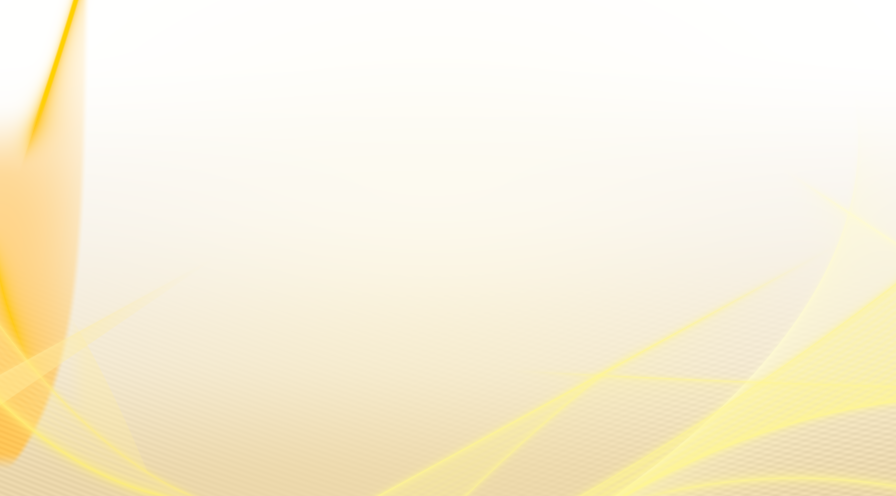
Reproduce this background procedurally as a Shadertoy shader.

```glsl
// Signed distance above a parabolic arc running from a to b
float arc(vec2 p, vec2 a, vec2 b, float bend) {
    float span = b.x - a.x;
    float t = (p.x - a.x) / span;
    float height = mix(a.y, b.y, t) + 4.0 * bend * t * (1.0 - t);
    float slope = (b.y - a.y + 4.0 * bend * (1.0 - 2.0 * t)) / span;
    return (p.y - height) / sqrt(1.0 + slope * slope);
}

// Crisp on the side d = 0, fading out over the given width
float veil(float d, float width) {
    return smoothstep(-0.002, 0.002, d) * exp(-max(d, 0.0) / width);
}

float glow(float d, float width) {
    return exp(-abs(d) / width);
}

// Filled area below one edge and above another
float band(float upper, float lower) {
    return smoothstep(0.002, -0.002, upper) * smoothstep(-0.002, 0.002, lower);
}

// Fine strands running parallel to an edge
float strands(float d) {
    return 0.85 + 0.15 * sin(520.0 * d);
}

vec3 backdrop(vec2 p) {
    vec3 col = mix(vec3(0.915, 0.835, 0.665), vec3(0.947, 0.903, 0.815), smoothstep(0.0, 0.3, p.y));
    col = mix(col, vec3(0.965, 0.945, 0.915), smoothstep(0.2, 0.58, p.y));
    col = mix(col, vec3(1.0), smoothstep(0.46, 0.9, p.y));
    vec2 q = (p - vec2(0.87, 0.42)) / vec2(0.62, 0.48);
    vec3 warm = mix(vec3(0.945, 0.865, 0.675), vec3(0.965, 0.92, 0.79), smoothstep(0.0, 0.28, p.y));
    warm = mix(warm, vec3(0.996, 0.985, 0.94), smoothstep(0.15, 0.64, p.y));
    return mix(col, warm, 0.9 * exp(-dot(q, q)));
}

// Fine woven threads, strongest in the lower corners
float mesh(vec2 p) {
    float fall = sin(560.0 * (p.y + 0.4 * p.x - 0.06 * p.x * p.x));
    float rise = sin(500.0 * (p.y - 0.65 * p.x + 0.08 * p.x * p.x));
    float corner = smoothstep(0.2, 0.8, abs(p.x - 0.8));
    float weave = fall + 0.8 * rise * smoothstep(0.5, 1.2, p.x);
    return weave * smoothstep(0.5, 0.05, p.y) * (0.3 + 0.7 * corner);
}

vec3 orangeSail(vec3 col, vec2 p) {
    float rim = 0.177 * (1.0 - exp(-5.0 * (p.y - 0.03)));
    float fold = arc(p.yx, vec2(0.6, 0.02), vec2(1.0, 0.153), 0.003);
    float inside = smoothstep(0.006, -0.01, p.x - rim) * smoothstep(0.05, 0.09, p.y);
    float side = mix(smoothstep(-0.004, 0.004, fold), 1.0, smoothstep(0.8, 0.64, p.y));
    float body = inside * side * smoothstep(1.1, 0.5, p.y);
    float across = clamp(p.x / 0.177, 0.0, 1.0);
    vec3 amber = mix(vec3(1.0, 0.77, 0.33), vec3(1.0, 0.83, 0.53), smoothstep(0.1, 0.55, p.y));
    col = mix(col, amber, body * mix(0.98, 0.35, across * across));

    // Golden crease with a crisp core and a soft shadow
    float crease = smoothstep(0.66, 0.76, p.y);
    float thickness = mix(0.014, 0.006, smoothstep(0.7, 0.9, p.y));
    col = mix(col, vec3(1.0, 0.8, 0.34), 0.5 * inside * crease * veil(fold, 0.03));
    col = mix(col, vec3(1.0, 0.77, 0.1), crease * glow(fold, thickness));
    float core = smoothstep(0.007, 0.002, abs(fold)) * smoothstep(0.72, 0.82, p.y);
    col = mix(col, vec3(1.0, 0.82, 0.0), core);

    // Second crease at the left border
    float streak = arc(p.yx, vec2(0.28, 0.055), vec2(0.46, -0.005), -0.006);
    float reach = smoothstep(0.22, 0.36, p.y) * smoothstep(0.56, 0.42, p.y);
    return mix(col, vec3(1.0, 0.79, 0.05), 0.9 * reach * glow(streak, 0.014));
}

vec3 leftRibbons(vec3 col, vec2 p) {
    vec3 straw = vec3(1.0, 0.93, 0.62);
    float top = arc(p, vec2(0.0, 0.244), vec2(0.446, 0.488), 0.0);
    float bottom = arc(p, vec2(0.0, 0.183), vec2(0.446, 0.488), 0.0);
    float fade = smoothstep(0.46, 0.05, p.x);
    col = mix(col, straw, fade * (0.45 * band(top, bottom) + 0.25 * glow(top, 0.004)));

    // Falling strands, ended where they leave the lower border
    float high = arc(p, vec2(0.0, 0.343), vec2(0.387, 0.0), -0.045);
    float low = arc(p, vec2(0.0, 0.19), vec2(0.33, 0.0), -0.03);
    float outer = arc(p, vec2(0.14, 0.366), vec2(0.317, 0.0), 0.02);
    float highEnd = smoothstep(0.45, 0.36, p.x);
    float lowEnd = smoothstep(0.4, 0.3, p.x);
    col = mix(col, straw, 0.3 * band(outer, high) * smoothstep(0.13, 0.18, p.x));
    col = mix(col, straw, 0.3 * band(high, low) * strands(low) * highEnd);
    col = mix(col, vec3(1.0, 0.93, 0.5), 0.7 * glow(high, 0.005) * highEnd);
    return mix(col, vec3(1.0, 0.94, 0.46), 0.85 * glow(low, 0.008) * lowEnd);
}

vec3 rightRibbons(vec3 col, vec2 p) {
    vec3 lemon = vec3(1.0, 0.965, 0.57);
    vec3 cream = vec3(1.0, 0.985, 0.82);

    // Long diagonal with its twisted lower edge
    float ridge = arc(p, vec2(0.763, 0.0), vec2(1.667, 0.495), 0.0);
    float twist = arc(p, vec2(0.939, 0.0), vec2(1.315, 0.32), 0.012);
    float ridgeFade = smoothstep(1.72, 1.3, p.x);
    col = mix(col, lemon, 0.28 * band(ridge, twist) * strands(ridge) * smoothstep(1.3, 1.15, p.x));
    col = mix(col, lemon, ridgeFade * (0.75 * glow(ridge, 0.005) + 0.15 * veil(-ridge, 0.05)));
    col = mix(col, lemon, 0.65 * glow(twist, 0.005) * smoothstep(1.32, 1.15, p.x));

    // Rising sweep and the thin strand crossing it
    float sweep = arc(p.yx, vec2(0.0, 1.24), vec2(0.79, 1.725), 0.15);
    float sweepFade = smoothstep(0.84, 0.4, p.y);
    float strand = arc(p, vec2(1.596, 0.648), vec2(1.803, 0.512), 0.0);
    float strandFade = smoothstep(1.57, 1.72, p.x);
    col = mix(col, cream, sweepFade * (0.55 * veil(sweep, 0.1) + 0.4 * glow(sweep, 0.005)));
    col = mix(col, cream, strandFade * (0.7 * glow(strand, 0.005) + 0.3 * veil(-strand, 0.07)));

    // Level ribbon and the broad band below it
    float level = arc(p, vec2(1.03, 0.253), vec2(1.803, 0.221), -0.003);
    float upper = arc(p, vec2(1.17, 0.0), vec2(1.803, 0.425), -0.015);
    float lower = arc(p, vec2(1.26, 0.0), vec2(1.803, 0.19), 0.03);
    float levelFade = smoothstep(1.0, 1.3, p.x);
    float fill = 0.48 + 0.3 * exp(-max(lower, 0.0) / 0.06);
    col = mix(col, lemon, levelFade * (0.55 * glow(level, 0.004) + 0.2 * veil(-level, 0.04)));
    col = mix(col, lemon, band(upper, lower) * fill * strands(upper));
    col = mix(col, lemon, 0.65 * glow(upper, 0.006));
    col = mix(col, lemon, 0.85 * glow(lower, 0.007));

    float hem = arc(p, vec2(1.31, 0.0), vec2(1.803, 0.02), 0.025);
    return mix(col, lemon, 0.8 * glow(hem, 0.008) * smoothstep(1.2, 1.4, p.x));
}

void mainImage(out vec4 fragColor, in vec2 fragCoord) {
    vec2 p = fragCoord / iResolution.y;
    vec3 col = backdrop(p);
    col = orangeSail(col, p);
    col += 0.017 * mesh(p);
    col = leftRibbons(col, p);
    col = rightRibbons(col, p);
    fragColor = vec4(clamp(col, 0.0, 1.0), 1.0);
}
```
